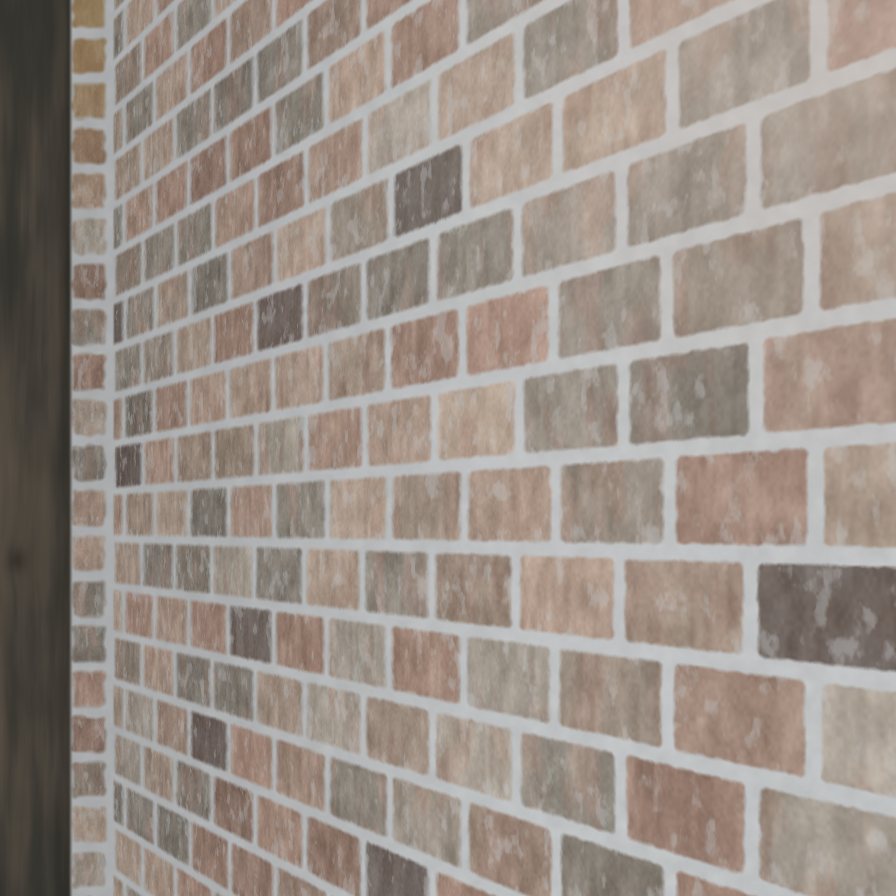
Write a Shadertoy shader that draws this texture.

```glsl
const vec2  VANISH       = vec2(-0.409, 0.4115); // where the courses converge
const float COURSE_SCALE = 10.094;  // courses per unit of slope
const float COURSE_SHIFT = 0.241;
const float BRICK_SCALE  = 9.367;   // bricks per unit of inverse depth
const float BED_JOINT    = 0.0082;  // half widths at unit depth
const float HEAD_JOINT   = 0.0056;
const float EDGE_SOFT    = 0.0032;
const float EDGE_WOBBLE  = 0.0040;
const float POST_EDGE    = 0.079;
const float CORNER       = 0.127;
const float RETURN_MID   = 0.099;   // narrow column beside the post
const float RETURN_PITCH = 0.0505;
const float RETURN_SHIFT = 0.4076;
const float DARK_SHARE   = 0.07;

const vec3 MORTAR     = vec3(0.735, 0.745, 0.750);
const vec3 TAN        = vec3(0.640, 0.575, 0.520);
const vec3 ROSE       = vec3(0.600, 0.500, 0.450);
const vec3 TAUPE      = vec3(0.530, 0.505, 0.470);
const vec3 PALE       = vec3(0.680, 0.640, 0.595);
const vec3 CHARRED    = vec3(0.385, 0.350, 0.335);
const vec3 GOLD       = vec3(0.620, 0.510, 0.330);
const vec3 WOOD_DARK  = vec3(0.205, 0.200, 0.180);
const vec3 WOOD_LIGHT = vec3(0.340, 0.305, 0.265);

float hash(vec2 p) {
    vec3 q = fract(vec3(p.xyx) * 0.1031);
    q += dot(q, q.yzx + 33.33);
    return fract((q.x + q.y) * q.z);
}

float noise(vec2 p) {
    vec2 i = floor(p), f = fract(p);
    f = f * f * (3.0 - 2.0 * f);
    return mix(mix(hash(i), hash(i + vec2(1, 0)), f.x),
               mix(hash(i + vec2(0, 1)), hash(i + vec2(1, 1)), f.x), f.y);
}

float fbm(vec2 p) {
    float sum = 0.0, amp = 0.5;
    for (int i = 0; i < 4; i++) {
        sum += amp * noise(p);
        p = p * 2.03 + 17.3;
        amp *= 0.5;
    }
    return sum / 0.9375;
}

float roundedBox(vec2 p, vec2 halfSize, float radius) {
    vec2 q = abs(p) - halfSize + radius;
    return length(max(q, 0.0)) + min(max(q.x, q.y), 0.0) - radius;
}

float coverage(float d) {
    return 1.0 - smoothstep(-EDGE_SOFT, EDGE_SOFT, d);
}

// Fired clay: one tone per brick, blotches, streaks and lime smears
vec3 brickColor(vec2 id, vec2 cell) {
    float pick = hash(id + 71.7);
    vec2 p = cell * vec2(2.0, 1.0) + id * vec2(7.3, 5.1) + 200.0;
    vec3 tone = mix(ROSE, TAN, smoothstep(0.05, 0.4, pick));
    tone = mix(tone, TAUPE, smoothstep(0.52, 0.75, pick));
    tone = mix(tone, PALE, 0.7 * smoothstep(0.84, 0.92, pick));
    float blotch = fbm(p * 3.0);
    tone = mix(tone, ROSE, 0.5 * smoothstep(0.48, 0.72, fbm(p * vec2(2.5, 1.2) + 40.0)));
    tone = mix(tone, CHARRED, step(hash(id + 13.1), DARK_SHARE) * (0.6 + 0.4 * blotch));
    tone *= 0.92 + 0.16 * hash(id + 5.9);
    tone += 0.18 * (blotch - 0.5) + 0.07 * (noise(p * vec2(9.0, 2.5)) - 0.5);
    tone += 0.04 * (noise(p * 22.0) - 0.5);
    float smear = smoothstep(0.58, 0.78, fbm(p * vec2(5.0, 4.0) + 90.0));
    return mix(tone, MORTAR, 0.40 * smear);
}

// Running bond receding to the left
vec3 recedingWall(vec2 uv, vec3 mortar) {
    float depth = uv.x - VANISH.x;
    vec2 wall = vec2(BRICK_SCALE / depth,
                     (VANISH.y - uv.y) / depth * COURSE_SCALE - COURSE_SHIFT);
    float course = floor(wall.y);
    wall.x += mix(0.5, 0.9, mod(course, 2.0)) + 0.05 * (hash(vec2(course + 50.0, 3.0)) - 0.5);
    vec2 id = floor(wall), cell = fract(wall) - 0.5;
    vec2 size = vec2(depth * depth / BRICK_SCALE, depth / COURSE_SCALE);
    vec2 joint = vec2(max(HEAD_JOINT * depth * depth, 0.0023), BED_JOINT * depth);
    float d = roundedBox(cell * size, 0.5 * size - joint, 0.005 * depth);
    d += EDGE_WOBBLE * depth * (fbm(wall * vec2(16.0, 8.0) + 300.0) - 0.5);
    float mask = coverage(d) * smoothstep(CORNER - 0.002, CORNER + 0.002, uv.x);
    return mix(mortar, brickColor(id, cell), mask);
}

// Single stack of brick ends between post and corner
vec3 returnColumn(vec2 uv, vec3 mortar) {
    float row = (uv.y - RETURN_SHIFT) / RETURN_PITCH;
    vec2 id = vec2(91.0, floor(row) + 60.0);
    float y = fract(row) - 0.5;
    vec2 p = vec2(uv.x - RETURN_MID, y * RETURN_PITCH);
    float d = roundedBox(p, vec2(0.018, 0.0193), 0.004);
    d += EDGE_WOBBLE * (noise(uv * 110.0) - 0.5);
    vec3 clay = brickColor(id, vec2(p.x / 0.06, y));
    clay = mix(clay, GOLD, 0.65 * smoothstep(0.7, 1.0, uv.y));
    return mix(mortar, clay, coverage(d));
}

// Stained timber with vertical grain and one knot
vec3 timberPost(vec2 uv) {
    vec2 knot = (uv - vec2(0.019, 0.375)) / vec2(0.010, 0.014);
    float bend = 0.006 * exp(-0.2 * dot(knot, knot));
    float grain = fbm(vec2((uv.x + bend) * 75.0, uv.y * 5.0));
    float stain = fbm(uv * vec2(22.0, 7.0) + 30.0);
    vec3 wood = mix(WOOD_DARK, WOOD_LIGHT, smoothstep(0.25, 0.85, 0.5 * (grain + stain)));
    wood *= 1.0 - 0.3 * exp(-dot(knot, knot));
    return wood * (1.0 - 0.2 * smoothstep(0.055, POST_EDGE, uv.x));
}

void mainImage(out vec4 fragColor, in vec2 fragCoord) {
    vec2 uv = fragCoord / iResolution.xy;
    vec3 mortar = MORTAR + 0.06 * (fbm(uv * 60.0) - 0.5);
    vec3 color = uv.x < CORNER - 0.005 ? returnColumn(uv, mortar) : recedingWall(uv, mortar);

    // Light falls off toward the corner; a warm glow sits at upper right
    color *= mix(0.90, 1.02, smoothstep(0.08, 0.65, uv.x));
    float glow = exp(-6.0 * dot(uv - vec2(0.98, 0.97), uv - vec2(0.98, 0.97)));
    color = mix(color, vec3(0.80, 0.73, 0.68), 0.38 * glow);

    color = mix(timberPost(uv), color, smoothstep(POST_EDGE - 0.003, POST_EDGE + 0.003, uv.x));
    fragColor = vec4(clamp(color, 0.0, 1.0), 1.0);
}
```
